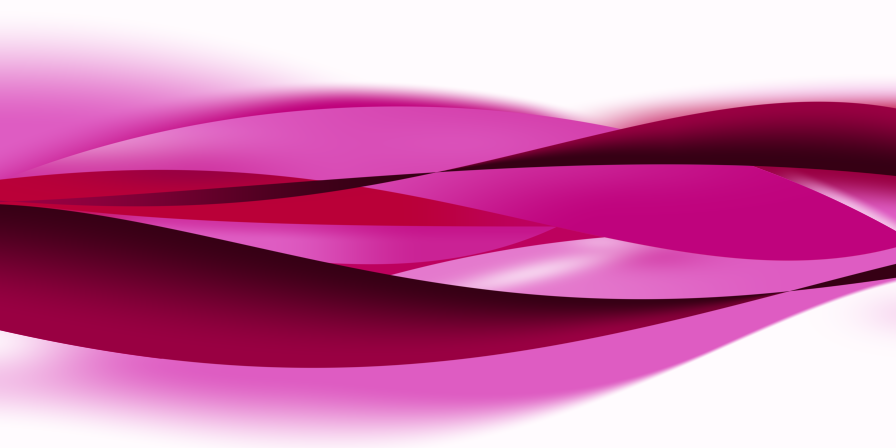
This background is drawn by a Shadertoy shader. Its source:

```glsl
const vec3 WHITE = vec3(1.0, 0.985, 0.995);
const vec3 PALE = vec3(0.95, 0.74, 0.90);
const vec3 PINK = vec3(0.87, 0.36, 0.76);
const vec3 MAGENTA = vec3(0.75, 0.01, 0.49);
const vec3 RED = vec3(0.73, 0.0, 0.22);
const vec3 CRIMSON = vec3(0.60, 0.0, 0.26);
const vec3 DARK = vec3(0.21, 0.0, 0.08);

// Quartic through five evenly spaced heights, in Newton form
float curve(float x, float a, float b, float c, float d, float e) {
    float s = 4.0 * x;
    float d2 = c - 2.0 * b + a;
    float d3 = d - 3.0 * c + 3.0 * b - a;
    float d4 = e - 4.0 * d + 6.0 * c - 4.0 * b + a;
    return a + s * (b - a + (s - 1.0) / 2.0 * (d2 + (s - 2.0) / 3.0 * (d3 + (s - 3.0) / 4.0 * d4)));
}

// Antialiased coverage below an edge, depth counted downwards
float below(float depth, float edge) {
    float w = 0.75 / iResolution.y;
    return smoothstep(-w, w, depth - edge);
}

float between(float depth, float a, float b) {
    return below(depth, min(a, b)) * (1.0 - below(depth, max(a, b)));
}

// Soft elliptical spot
float spot(vec2 p, vec2 center, vec2 radius) {
    vec2 q = (p - center) / radius;
    return exp(-dot(q, q));
}

void mainImage(out vec4 fragColor, in vec2 fragCoord) {
    vec2 p = fragCoord / iResolution.xy;
    p.y = 1.0 - p.y;
    float x = p.x, y = p.y;

    // Ribbon edges
    float crest = curve(x, 0.404, 0.268, 0.240, 0.315, 0.516);
    float bodyTop = curve(x, 0.34, 0.21, 0.205, 0.32, 0.60);
    float twistA = curve(x, 0.451, 0.419, 0.383, 0.367, 0.393);
    float twistB = curve(x, 0.448, 0.454, 0.379, 0.264, 0.242);
    float redTop = curve(x, 0.401, 0.383, 0.453, 0.558, 0.552);
    float redBottom = curve(x, 0.448, 0.494, 0.505, 0.505, 0.50);
    float foldA = curve(x, 0.521, 0.565, 0.578, 0.325, -0.52);
    float foldB = curve(x, 0.99, 0.74, 0.583, 0.521, 0.552);
    float keelTop = curve(x, 0.456, 0.536, 0.635, 0.667, 0.62);
    float keelBottom = curve(x, 0.737, 0.814, 0.805, 0.716, 0.589);
    float skirt = curve(x, 0.96, 1.02, 1.0, 0.83, 0.633);

    // Upper left haze and magenta body
    float hazeTop = 0.015 + 0.9 * x * x;
    float haze = smoothstep(hazeTop, hazeTop + 0.27, y) * (1.0 - smoothstep(0.3, 0.58, x));
    vec3 col = mix(WHITE, PINK, haze);
    float bodyWidth = mix(0.16, 0.045, smoothstep(0.0, 0.4, x));
    float body = smoothstep(bodyTop - 0.015, bodyTop + bodyWidth, y);
    body *= 1.0 - smoothstep(0.58, 0.70, x);
    col = mix(col, MAGENTA, body);

    // Upper right haze
    float rightTop = 0.16 + 0.5 * (1.0 - x) * (1.0 - x);
    float rightHaze = smoothstep(rightTop, rightTop + 0.12, y) * smoothstep(0.56, 0.75, x);
    col = mix(col, mix(PINK, RED, smoothstep(0.19, 0.25, y) * x), rightHaze);

    // Wedge under the right ribbon, with a pale streak along the crest
    vec3 wedge = mix(CRIMSON, PINK, smoothstep(0.0, 0.09, y - twistA));
    wedge = mix(wedge, PALE, smoothstep(0.035, 0.0, crest - y) * smoothstep(0.86, 0.96, x));
    col = mix(col, wedge, below(y, twistA) * smoothstep(0.75, 0.8, x));

    // Upper pink lens
    vec3 lens = mix(PINK, MAGENTA, 0.35 * smoothstep(0.15, 0.6, x));
    lens = mix(lens, PALE, 0.75 * spot(p, vec2(0.10, 0.33), vec2(0.13, 0.06)));
    lens = mix(lens, PINK, 0.6 * spot(p, vec2(0.52, 0.32), vec2(0.13, 0.06)));
    lens = mix(lens, MAGENTA, 0.5 * smoothstep(0.1, 0.0, redTop - y) * smoothstep(0.4, 0.2, x));
    col = mix(col, lens, below(y, crest));

    // Broad magenta lens
    float depth = smoothstep(0.40, 0.76, x + 0.7 * (y - 0.36));
    vec3 broad = mix(mix(PINK, MAGENTA, 0.25), MAGENTA, depth);
    broad = mix(broad, PINK, 0.25 * spot(p, vec2(0.68, 0.37), vec2(0.15, 0.06)));
    col = mix(col, broad, below(y, max(twistA, crest)));

    // Red wedge and the pink band under it
    vec3 red = mix(RED, CRIMSON, spot(p, vec2(0.22, 0.38), vec2(0.13, 0.04)));
    red = mix(red, MAGENTA, 0.6 * smoothstep(0.44, 0.62, x));
    col = mix(col, red, below(y, redTop));
    vec3 band = mix(PINK, MAGENTA, 0.65 * smoothstep(0.30, 0.48, x));
    band = mix(band, MAGENTA, 0.45 * smoothstep(0.04, 0.0, y - redBottom));
    band = mix(RED, band, smoothstep(0.02, 0.19, x));
    col = mix(col, band, below(y, redBottom) * below(y, redTop));

    // Folded strip and the pale lens
    col = mix(col, mix(RED, MAGENTA, 0.55), below(y, max(foldA, redTop)));
    vec3 pale = mix(PINK, PALE, 0.3 * smoothstep(0.9, 0.6, x));
    pale = mix(pale, MAGENTA, 0.35 * spot(p, vec2(0.73, 0.57), vec2(0.07, 0.035)));
    vec2 tilted = vec2(x, y + 0.45 * (x - 0.61));
    pale = mix(pale, WHITE, 0.65 * spot(tilted, vec2(0.59, 0.602), vec2(0.10, 0.025)));
    pale = mix(pale, PALE, 0.7 * spot(p, vec2(0.67, 0.54), vec2(0.04, 0.02)));
    col = mix(col, pale, below(y, max(foldB, redTop)));

    // Twisted dark ribbon
    float across = clamp((y - twistB) / (twistA - twistB + 0.0001), 0.0, 1.0);
    vec3 rightDark = mix(CRIMSON, DARK, smoothstep(0.0, 0.9, across + 1.6 * max(0.75 - x, 0.0)));
    vec3 leftDark = mix(CRIMSON, DARK, smoothstep(0.0, 0.45, x));
    col = mix(col, x < 0.483 ? leftDark : rightDark, between(y, twistA, twistB));

    // Lower pink skirt over white
    float skirtWidth = mix(0.19, 0.012, smoothstep(0.3, 0.8, x));
    float cover = 1.0 - smoothstep(skirt - skirtWidth, skirt, y);
    cover *= 1.0 - 0.95 * spot(p, vec2(-0.02, 0.76), vec2(0.12, 0.10));
    vec3 lower = mix(WHITE, PINK, cover);
    lower = mix(lower, PINK, 0.2 * spot(p, vec2(1.02, 0.70), vec2(0.06, 0.05)));
    col = mix(col, lower, below(y, max(keelTop, keelBottom)));

    // Large dark keel
    float keel = clamp((y - keelTop) / max(keelBottom - keelTop, 0.001), 0.0, 1.0);
    vec3 keelColor = mix(DARK, CRIMSON, smoothstep(0.05, 1.0, keel + 0.12 * (1.0 - x)));
    keelColor = mix(keelColor, DARK, 0.5 * smoothstep(0.65, 0.9, x));
    col = mix(col, keelColor, between(y, keelTop, keelBottom));

    fragColor = vec4(col, 1.0);
}
```
